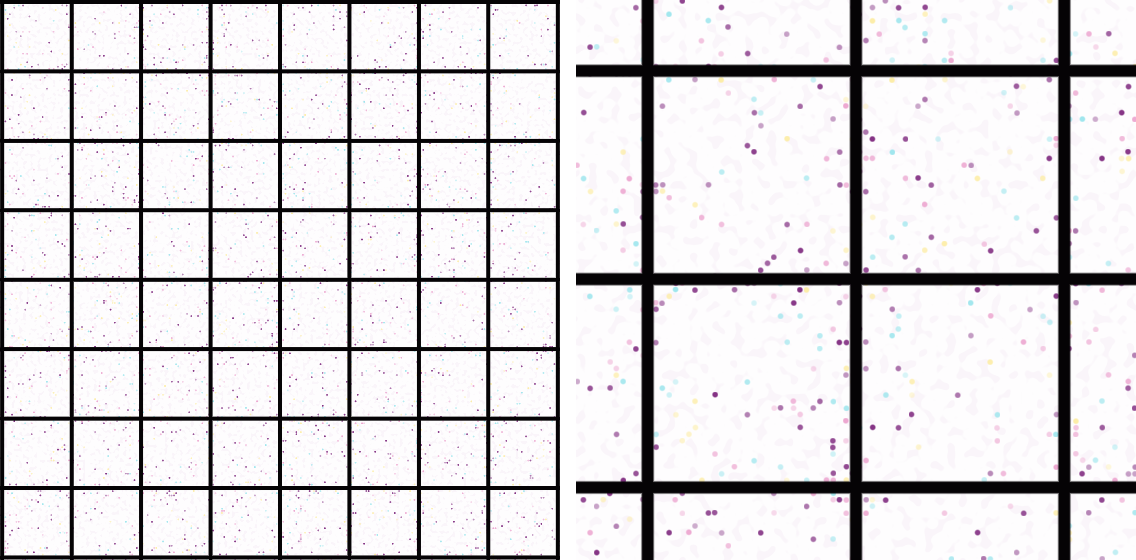
Left: the whole. Right: its middle third, enlarged.
A three.js fragment shader for this pattern:

```glsl
varying vec2 vUv;

const vec2 GRID_CENTER = vec2(0.5, 0.5005);
const float PITCH = 0.124;            // eight tiles between the outer lines
const float LINE_HALF_WIDTH = 0.0036;
const float LINE_SOFTNESS = 0.0008;
const float SPECK_CELLS = 256.0;
const float SPECK_RADIUS = 0.42;      // in speck cells
const float SPECK_DENSITY = 0.04;
const float EDGE_DENSITY = 0.11;      // extra specks beside the lines
const float EDGE_REACH = 0.004;
const float TINT_SCALE = 150.0;
const float CLUSTER_SCALE = 14.0;

const vec3 PAPER = vec3(0.995, 0.993, 0.995);
const vec3 TINT = vec3(0.98, 0.96, 0.98);
const vec3 INK = vec3(0.02, 0.01, 0.02);
const vec3 PURPLE = vec3(0.52, 0.20, 0.52);
const vec3 PINK = vec3(0.93, 0.66, 0.82);
const vec3 CYAN = vec3(0.62, 0.90, 0.93);
const vec3 YELLOW = vec3(0.99, 0.93, 0.66);

vec3 hash3(vec2 p) {
  vec3 q = fract(p.xyx * vec3(0.1031, 0.1030, 0.0973));
  q += dot(q, q.yxz + 33.33);
  return fract((q.xxy + q.yzz) * q.zyx);
}

float cornerSlope(vec2 corner, vec2 offset) {
  float angle = 6.28318 * hash3(corner).x;
  return dot(vec2(cos(angle), sin(angle)), offset);
}

float gradientNoise(vec2 p) {
  vec2 i = floor(p);
  vec2 f = fract(p);
  vec2 u = f * f * f * (f * (f * 6.0 - 15.0) + 10.0);
  vec2 e = vec2(1.0, 0.0);
  float low = mix(cornerSlope(i, f), cornerSlope(i + e, f - e), u.x);
  float high = mix(cornerSlope(i + e.yx, f - e.yx), cornerSlope(i + 1.0, f - 1.0), u.x);
  return mix(low, high, u.y);
}

// Distance to the centre of the nearest grid line
float gridDistance(vec2 p) {
  vec2 d = abs(fract((p - GRID_CENTER) / PITCH + 0.5) - 0.5) * PITCH;
  return min(d.x, d.y);
}

vec3 speckColor(float pick) {
  vec3 color = mix(PURPLE, PINK, step(0.38, pick));
  color = mix(color, CYAN, step(0.62, pick));
  return mix(color, YELLOW, step(0.84, pick));
}

// One possible soft dot per speck cell, crowding towards the lines
vec3 addSpecks(vec3 base, vec2 p, float pixel) {
  vec2 cell = floor(p * SPECK_CELLS);
  vec3 chance = hash3(cell + 17.0);
  vec3 shape = hash3(cell + 391.0);
  vec2 middle = (cell + 0.5) / SPECK_CELLS;

  float cluster = 1.0 + 1.2 * gradientNoise(middle * CLUSTER_SCALE);
  float gap = max(gridDistance(middle) - LINE_HALF_WIDTH, 0.0);
  float density = SPECK_DENSITY * cluster + EDGE_DENSITY * exp(-gap / EDGE_REACH);

  vec2 offset = fract(p * SPECK_CELLS) - 0.5 - (shape.xy - 0.5) * 0.12;
  float blur = max(0.15, pixel * SPECK_CELLS * 0.5);
  float dot01 = 1.0 - smoothstep(SPECK_RADIUS - blur, SPECK_RADIUS + blur, length(offset));
  float strength = step(chance.x, density) * mix(0.4, 1.0, shape.z);
  return mix(base, speckColor(chance.y), dot01 * strength);
}

void main() {
  float pixel = max(fwidth(vUv.x), fwidth(vUv.y));

  // Paper with a faint mottled tint
  float mottle = gradientNoise(vUv * TINT_SCALE);
  vec3 color = mix(PAPER, TINT, smoothstep(0.12, 0.28, mottle));
  color = addSpecks(color, vUv, pixel);

  // Grid lines
  float soft = max(LINE_SOFTNESS, pixel * 0.5);
  float line = 1.0 - smoothstep(-soft, soft, gridDistance(vUv) - LINE_HALF_WIDTH);
  color = mix(color, INK, line);

  gl_FragColor = vec4(color, 1.0);
}
```
